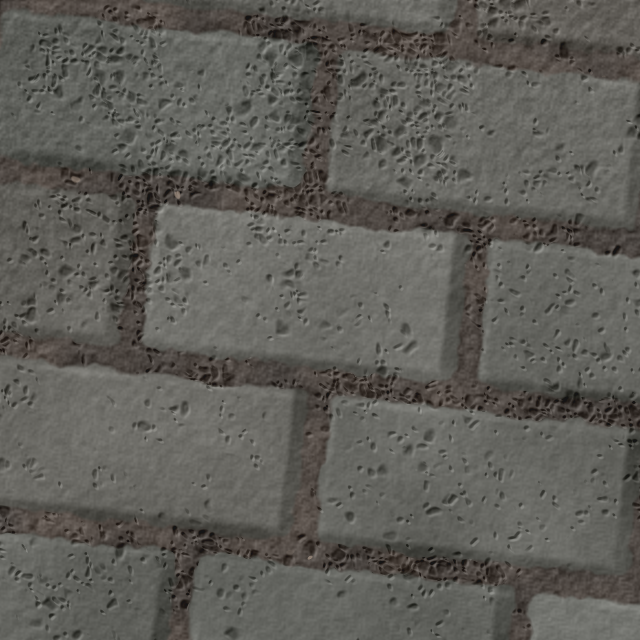
Reproduce this texture procedurally as a three.js fragment shader.

```glsl
// Worn grey paving bricks in a tilted running bond with gritty earth joints.
varying vec2 vUv;

float hash(vec2 p) {
  return fract(sin(dot(p, vec2(127.1, 311.7))) * 43758.5);
}

float noise(vec2 p) {
  vec2 i = floor(p), f = fract(p);
  f = f * f * (3.0 - 2.0 * f);
  return mix(mix(hash(i), hash(i + vec2(1.0, 0.0)), f.x),
             mix(hash(i + vec2(0.0, 1.0)), hash(i + 1.0), f.x), f.y);
}

// Cellular spots: each cell holds one with a chance of 'amount'
float spots(vec2 p, float amount) {
  float spot = 0.0;
  for (int j = -1; j <= 1; j++) {
    for (int i = -1; i <= 1; i++) {
      vec2 id = floor(p) + vec2(float(i), float(j));
      vec2 center = id + 0.15 + 0.7 * vec2(hash(id), hash(id + 17.3));
      float radius = 0.28 + 0.38 * hash(id + 5.1);
      float chance = hash(id + 9.7);
      float present = smoothstep(chance, chance + 0.12, amount);
      spot = max(spot, present * (1.0 - smoothstep(radius * 0.3, radius, length(p - center))));
    }
  }
  return spot;
}

// Surface height: fine grain with clumps of ragged pits
float relief(vec2 p, float rough) {
  vec2 ragged = p + 0.014 * (vec2(noise(p * 60.0), noise(p * 60.0 + 31.0)) - 0.5);
  float clump = 0.55 * noise(p * 9.0) + 0.45 * noise(p * 25.0);
  float amount = rough * smoothstep(0.25, 0.75, clump);
  float pits = max(spots(ragged * 46.0, amount * 0.75), 0.75 * spots(ragged * 88.0, amount));
  float grain = 0.5 * noise(p * 75.0) + 0.3 * noise(p * 160.0) + 0.2 * noise(p * 290.0);
  return (grain - 0.5) * (0.35 + 0.9 * rough) - pits;
}

void main() {
  // Tilted bond, with y running down from the top edge
  vec2 p = vec2(vUv.x, 1.0 - vUv.y);
  vec2 bond = vec2(p.x + 0.113 * p.y, p.y - 0.113 * p.x + 0.005);
  vec2 pitch = vec2(0.53, 0.272);
  float row = floor(bond.y / pitch.y);
  bond.x -= 0.5 + 0.31 * row + 0.028 * cos(1.7 * (row + 0.3));
  vec2 brick = vec2(floor(bond.x / pitch.x), row);
  vec2 local = bond - (brick + 0.5) * pitch;

  // Rounded brick outline with crumbled edges
  vec2 halfSize = vec2(0.248, 0.117);
  vec2 q = abs(local) - halfSize + 0.016;
  float edge = length(max(q, 0.0)) + min(max(q.x, q.y), 0.0) - 0.016;
  edge += 0.011 * (noise(p * 20.0) - 0.5) + 0.009 * (noise(p * 75.0) - 0.5);
  float face = 1.0 - smoothstep(-0.004, 0.004, edge);

  // Upper bricks are more weathered than the lower ones
  float age = 1.0 - smoothstep(0.15, 0.65, p.y + 0.15 * p.x);
  float rough = mix(0.3, 0.8, age) + 0.22 * (hash(brick + 3.7) - 0.5);
  rough = mix(0.95, rough, face);
  float height = relief(p, rough);
  float slope = height - relief(p - vec2(0.0028, 0.0036), rough);

  // Stone tone, mottled and varied from brick to brick
  vec3 stone = mix(vec3(0.425, 0.412, 0.39), vec3(0.412, 0.418, 0.398), hash(brick + 8.2));
  stone += 0.045 * (hash(brick) - 0.5) + 0.07 * (noise(p * 6.0) - 0.5);
  stone -= 0.05 * age * (1.0 - smoothstep(0.1, 0.6, p.x));

  // Bevels: shade on the right and bottom, light along the top and left
  vec2 shade = smoothstep(halfSize - vec2(0.03, 0.022), halfSize - vec2(0.018, 0.007), local);
  vec2 rim = 1.0 - smoothstep(0.0, 0.010, abs(local + halfSize - 0.008));
  stone -= max(shade.x, shade.y) * (0.05 + 0.09 * noise(p * 13.0));
  stone += max(rim.x, rim.y) * 0.08 * noise(p * 17.0 + 4.0);

  // Earth in the joints, darkest beside the bricks
  vec3 earth = mix(vec3(0.27, 0.25, 0.235), vec3(0.37, 0.335, 0.31), noise(p * 16.0 + 9.0));
  earth -= 0.07 * (1.0 - smoothstep(0.0, 0.014, edge)) * noise(p * 30.0);

  vec3 color = mix(earth, stone, face);
  color += 0.13 * clamp(slope, -1.0, 1.0) + 0.11 * height;

  // A few pale pebbles and tiny glints
  float pebble = spots(p * 44.0 + 0.4 * noise(p * 90.0), 0.07) * (1.0 - face);
  color = mix(color, vec3(0.66, 0.59, 0.53), 0.8 * smoothstep(0.3, 0.6, pebble));
  color += 0.16 * spots(p * 110.0, 0.05) * noise(p * 12.0 + 20.0);

  gl_FragColor = vec4(clamp(color, 0.08, 0.85), 1.0);
}
```
